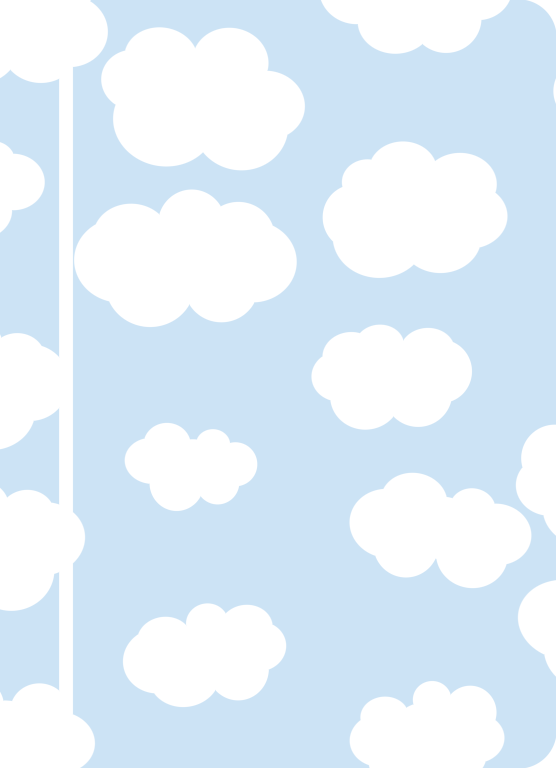
Reproduce this pattern procedurally as a Shadertoy shader.

```glsl
// Flat white puffy clouds on a pale blue rounded card with one vertical white band.

#define SKY vec3(0.80, 0.89, 0.96)
#define CLOUD vec3(1.0)
#define CELL vec2(0.28, 0.235)     // cloud spacing, in canvas heights
#define GRID_SHIFT vec2(0.13, 0.05)
#define JITTER vec2(0.30, 0.24)    // cloud wander, in cells
#define SIZE_MIN 0.070             // cloud half widths
#define SIZE_MAX 0.143
#define TILT 0.35                  // range of cloud rotation, in radians
#define BAND_X 0.086
#define BAND_HALF 0.009
#define CORNER 0.05
#define SEED 17.0

const float TAU = 6.2831853;

vec3 hash3(vec2 p) {
    vec3 q = fract(vec3(p.xyx + SEED) * vec3(0.1031, 0.1030, 0.0973));
    q += dot(q, q.yxz + 33.33);
    return fract((q.xxy + q.yzz) * q.zyx);
}

mat2 rotation(float angle) {
    float c = cos(angle), s = sin(angle);
    return mat2(c, -s, s, c);
}

// Union of round puffs on an ellipse: two broad below, smaller ones on top
float cloudDistance(vec2 p, vec2 id) {
    vec3 shape = hash3(id + 91.0);
    p = rotation(TILT * (shape.x - 0.5)) * p;
    float puffs = shape.y < 0.4 ? 6.0 : 7.0;
    vec2 ring = vec2(0.63, mix(0.31, 0.39, shape.z));
    float d = length(p / vec2(1.3, 1.0)) - 0.36;
    for (float i = 0.0; i < puffs; i++) {
        vec3 rnd = hash3(id * 7.0 + i * 3.7 + 50.0) - 0.5;
        float angle = (i + 0.5 + 0.4 * rnd.x) * TAU / puffs - TAU * 0.25;
        vec2 center = ring * vec2(cos(angle), sin(angle));
        float radius = 0.335 - 0.065 * sin(angle) + 0.12 * rnd.y;
        vec2 stretch = vec2(1.08 + 0.24 * rnd.z, 1.0);
        d = min(d, length((p - center) / stretch) - radius);
    }
    return d;
}

// Nearest cloud on a jittered grid whose odd columns are staggered
float cloudField(vec2 p) {
    p -= GRID_SHIFT;
    float d = 1.0;
    float column = floor(p.x / CELL.x);
    for (int i = -1; i <= 1; i++) {
        float x = column + float(i);
        float stagger = 0.5 * mod(x, 2.0);
        float row = floor(p.y / CELL.y - stagger);
        for (int j = -1; j <= 1; j++) {
            vec2 id = vec2(x, row + float(j));
            vec3 rnd = hash3(id * 3.0 + 11.0);
            vec2 center = id + vec2(0.5, 0.5 + stagger) + JITTER * (rnd.xy - 0.5);
            float size = mix(SIZE_MIN, SIZE_MAX, rnd.z);
            d = min(d, size * cloudDistance((p - center * CELL) / size, id));
        }
    }
    return d;
}

float roundedBox(vec2 p, vec2 halfSize, float radius) {
    vec2 q = abs(p) - halfSize + radius;
    return length(max(q, 0.0)) + min(max(q.x, q.y), 0.0) - radius;
}

void mainImage(out vec4 fragColor, in vec2 fragCoord) {
    vec2 p = fragCoord / iResolution.y;
    vec2 canvas = iResolution.xy / iResolution.y;
    float edge = 0.7 / iResolution.y;

    // Clouds, band and the area outside the card join into one white shape
    float card = roundedBox(p - 0.5 * canvas, 0.5 * canvas + edge, CORNER);
    float band = abs(p.x - BAND_X) - BAND_HALF;
    float white = min(cloudField(p), min(band, -card));

    float cover = 1.0 - smoothstep(-edge, edge, white);
    fragColor = vec4(mix(SKY, CLOUD, cover), 1.0);
}
```
